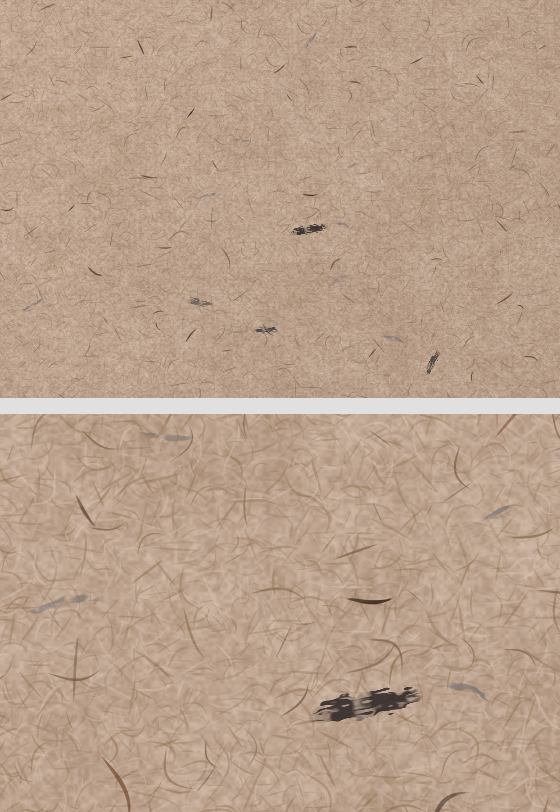
Top: the whole. Bottom: its middle third, enlarged.
Write a Shadertoy shader that draws this texture.

```glsl
// Recycled kraft paper: a tan sheet with fine grain and soft mottling, felted
// from layers of short curved fibres. Each layer scatters one tapered fibre per
// grid cell, from the pale and ochre mat up to hairs, dark slivers and flecks.

#define PAPER vec3(0.738, 0.637, 0.556)
#define PALE vec3(0.850, 0.775, 0.710)
#define OCHRE vec3(0.560, 0.415, 0.270)
#define UMBER vec3(0.380, 0.260, 0.170)
#define RUST vec3(0.430, 0.200, 0.100)
#define SLATE vec3(0.390, 0.380, 0.390)
#define INK vec3(0.130, 0.105, 0.110)
#define GRAIN 0.135
#define MOTTLE 0.045
#define MAT_CELL 0.017
#define MAT_LAYERS 4

float hash(vec2 p) {
    return fract(sin(dot(p, vec2(127.1, 311.7))) * 43758.5453);
}

float noise(vec2 p) {
    vec2 i = floor(p), f = fract(p);
    f = f * f * (3.0 - 2.0 * f);
    float low = mix(hash(i), hash(i + vec2(1, 0)), f.x);
    float high = mix(hash(i + vec2(0, 1)), hash(i + vec2(1, 1)), f.x);
    return mix(low, high, f.y);
}

// Coverage of one bent, tapered fibre lying along the local x axis.
float fibre(vec2 q, float halfLength, float halfWidth, float bend, float pixel) {
    float t = q.x / halfLength;
    float curve = bend * halfLength * (t * t - 0.3 + 0.5 * t * t * t);
    float slope = bend * (2.0 * t + 1.5 * t * t);
    float d = abs(q.y - curve) / sqrt(1.0 + slope * slope);
    float taper = max(1.0 - t * t, 0.0);
    float body = clamp(0.5 + (halfWidth * taper - d) / pixel, 0.0, 1.0);
    return body * (1.0 - smoothstep(0.7, 1.0, abs(t)));
}

// Lays one layer of fibres over a colour.
// shape: half length in cells, half width, bend; turn: main angle, spread;
// amount: share of filled cells, opacity, raggedness.
vec3 layFibres(vec3 colour, vec2 p, float cell, vec3 shape, vec2 turn,
               vec3 amount, vec3 tintA, vec3 tintB, float seed) {
    float pixel = 1.0 / iResolution.y;
    p += seed * vec2(0.137, 0.291);
    vec2 home = floor(p / cell);
    for (int y = -1; y <= 1; y++)
    for (int x = -1; x <= 1; x++) {
        vec2 id = home + vec2(x, y);
        vec2 key = id + seed * 17.3;
        if (hash(key) > amount.x) continue;
        vec2 centre = (id + vec2(hash(key + 3.1), hash(key + 5.7))) * cell;
        float s = 2.0 * hash(key + 7.9) - 1.0;
        float angle = turn.x + turn.y * s * pow(abs(s), 0.3);
        float c = cos(angle), n = sin(angle);
        vec2 q = mat2(c, -n, n, c) * (p - centre);
        float size = mix(0.35, 1.0, hash(key + 11.3));
        float bend = 2.0 * hash(key + 13.7) - 1.0;
        bend *= shape.z * abs(bend);
        // Ragged fibres have a frayed outline and a streaked body.
        float fray = noise(q * vec2(110, 420) + key) - 0.5;
        q.y += fray * amount.z * shape.y;
        float cover = fibre(q, cell * shape.x * size, shape.y * size, bend, pixel);
        float streak = smoothstep(0.15, 0.6, noise(q * vec2(110, 330) + key + 6.0));
        cover *= mix(1.0, streak, amount.z) * mix(0.45, 1.0, hash(key + 19.1));
        colour = mix(colour, mix(tintA, tintB, hash(key + 23.9)), cover * amount.y);
    }
    return colour;
}

// Sheet colour with broad light, mottling and fine tooth.
vec3 sheet(vec2 p, vec2 uv) {
    float cloud = noise(p * 13.0) + noise(p * 37.0 + 9.0) - 1.0;
    float tooth = 0.5 * noise(p * 150.0) + 0.7 * noise(p * 310.0 + 4.0) - 0.6;
    vec3 colour = PAPER + cloud * MOTTLE * vec3(0.75, 0.9, 1.0);
    colour += tooth * GRAIN * vec3(0.85, 0.95, 1.05);
    colour += 0.035 * (0.5 - uv.x) * vec3(1.0, 0.9, 0.9);
    return colour + 0.016 * (uv.y - 0.5);
}

void mainImage(out vec4 fragColor, in vec2 fragCoord) {
    vec2 uv = fragCoord / iResolution.xy;
    vec2 p = fragCoord / iResolution.y;
    vec2 anyWay = vec2(0.0, 1.57), rising = vec2(0.5, 0.8);
    vec3 colour = sheet(p, uv);

    // Felted mat of pale and ochre fibres.
    for (int i = 0; i < MAT_LAYERS; i++) {
        float seed = float(i) + 1.0;
        float cell = MAT_CELL * (1.0 + 0.25 * float(i));
        vec3 shape = vec3(0.8, 0.0012, 0.8);
        colour = layFibres(colour, p, cell, shape, anyWay,
                           vec3(0.9, 0.50, 0.0), PALE, PAPER * 1.03, seed);
        colour = layFibres(colour, p, cell, shape, anyWay,
                           vec3(0.9, 0.50, 0.0), OCHRE, PAPER * 0.86, seed + 10.0);
    }

    // Longer hairs: brown, slate and rust.
    colour = layFibres(colour, p, 0.048, vec3(0.55, 0.0012, 0.8), anyWay,
                       vec3(0.6, 0.65, 0.0), UMBER, OCHRE, 21.0);
    colour = layFibres(colour, p, 0.075, vec3(0.45, 0.0013, 0.7), anyWay,
                       vec3(0.45, 0.7, 0.0), SLATE, UMBER, 22.0);
    colour = layFibres(colour, p, 0.17, vec3(0.2, 0.0018, 0.4), anyWay,
                       vec3(0.4, 0.9, 0.0), RUST, UMBER, 23.0);

    // Dark slivers, faint slate smears and broad streaked flecks.
    colour = layFibres(colour, p, 0.12, vec3(0.22, 0.0021, 0.5), anyWay,
                       vec3(0.38, 1.0, 0.2), INK, UMBER, 24.0);
    colour = layFibres(colour, p, 0.2, vec3(0.22, 0.0042, 0.3), rising,
                       vec3(0.4, 0.7, 1.0), SLATE, SLATE * 1.2, 25.0);
    colour = layFibres(colour, p, 0.3, vec3(0.2, 0.0115, 0.12), rising,
                       vec3(0.45, 1.0, 0.8), INK, SLATE, 26.0);

    fragColor = vec4(clamp(colour, 0.0, 1.0), 1.0);
}
```
